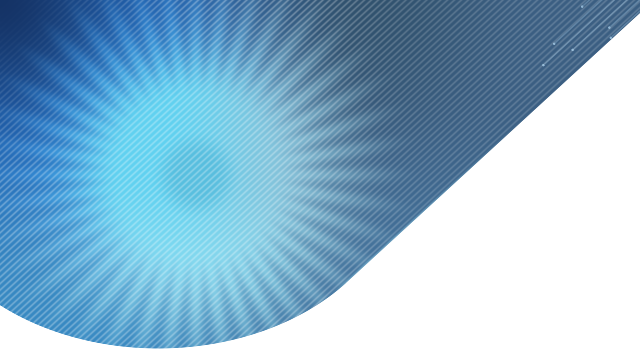
Write a Shadertoy shader that draws this background.

```glsl
// A blue panel with a rounded lower edge and a slanted right side on white.
// A radial glow split into soft rays lies over a blue to slate gradient;
// fine diagonal stripes and a few light trails run parallel to the slant.
#define GLOW_CENTER vec2(0.544, 0.514)
#define GLOW_RADIUS 0.64
#define RAY_COUNT 40.0
#define RAY_DEPTH 0.09
#define BOWL_CENTER vec2(0.440, 0.523)
#define BOWL_SIZE vec2(0.671, 0.491)
#define SLANT_START vec2(0.961, 0.2138)
#define SLANT 0.918
#define STRIPE_PERIOD 0.013
#define TRAIL_COUNT 6

const float TAU = 6.2831853;

// One below the inner edge, zero beyond the outer edge.
float fadeOut(float inner, float outer, float x) {
    return 1.0 - smoothstep(inner, outer, x);
}

// Approximate signed distance to the lower boundary, positive inside.
float panelDistance(vec2 p) {
    float u = (p.x - BOWL_CENTER.x) / BOWL_SIZE.x;
    float root = sqrt(max(1.0 - u * u, 0.05));
    bool onSlant = p.x > SLANT_START.x;
    float edge = onSlant ? SLANT_START.y + SLANT * (p.x - SLANT_START.x)
                         : BOWL_CENTER.y - BOWL_SIZE.y * root;
    float slope = onSlant ? SLANT : BOWL_SIZE.y / BOWL_SIZE.x * u / root;
    return (p.y - edge) / sqrt(1.0 + slope * slope);
}

vec3 baseGradient(vec2 p) {
    vec3 navy = vec3(0.08, 0.20, 0.40);
    vec3 blue = vec3(0.13, 0.40, 0.72);
    vec3 slate = mix(vec3(0.19, 0.32, 0.43), vec3(0.23, 0.37, 0.51),
                     smoothstep(0.0, 0.5, length(p - vec2(1.02, 1.0))));
    float right = smoothstep(0.25, 1.0, p.x);
    float low = fadeOut(0.15, 0.75, p.y);
    vec3 left = mix(navy, blue, smoothstep(0.0, 0.5, length(p - vec2(0.0, 1.0))));
    vec3 lowTint = mix(vec3(0.24, 0.57, 0.77), vec3(0.28, 0.48, 0.65), right);
    return mix(mix(left, slate, right), lowTint, low * 0.8);
}

vec3 addGlow(vec3 color, vec2 p) {
    vec2 d = p - GLOW_CENTER;
    float r = length(d);
    float ray = 0.5 + 0.5 * cos(RAY_COUNT * atan(d.y, d.x));
    float dent = RAY_DEPTH * (1.0 - ray) * smoothstep(0.15, 0.38, r);
    float strength = fadeOut(0.22, GLOW_RADIUS, r + dent);

    // Vivid on the left, misty on the right, pale towards the bottom.
    float right = smoothstep(0.45, 0.85, p.x);
    vec3 outer = mix(vec3(0.23, 0.61, 0.91), vec3(0.51, 0.73, 0.82), right);
    vec3 inner = mix(vec3(0.38, 0.82, 0.94), vec3(0.53, 0.76, 0.85), right);
    vec3 glow = mix(outer, inner, fadeOut(0.2, 0.5, r));
    float low = fadeOut(0.12, 0.52, p.y) * (1.0 - 0.7 * smoothstep(0.7, 1.0, p.x));
    glow = mix(glow, vec3(0.58, 0.87, 0.94), low);
    color = mix(color, glow, strength);

    // Deeper core.
    return mix(color, vec3(0.33, 0.73, 0.86), 0.8 * fadeOut(0.05, 0.13, r));
}

// Each trail starts at a dot and runs up along the slant.
float trails(vec2 q, float pixel) {
    float light = 0.0;
    for (int i = 0; i < TRAIL_COUNT; i++) {
        float k = float(i);
        vec2 start = vec2(1.775 + 0.11 * cos(TAU * (k - 0.6) / 5.0),
                          -0.488 + 0.0235 * k);
        vec2 d = q - start;
        float dot_ = fadeOut(0.002, 0.002 + pixel, length(d));
        float line = fadeOut(0.0006, 0.0006 + pixel, abs(d.y)) * step(0.0, d.x);
        light = max(light, max(0.65 * dot_, 0.25 * line));
    }
    return light;
}

void mainImage(out vec4 fragColor, in vec2 fragCoord) {
    float pixel = 1.0 / iResolution.y;
    vec2 p = fragCoord * pixel;
    vec2 along = normalize(vec2(1.0, SLANT));
    vec2 q = vec2(dot(p, along), dot(p, vec2(-along.y, along.x)));

    vec3 color = addGlow(baseGradient(p), p);

    // Fine stripes, fainter in the dark corner and on the slate side.
    float stripe = 0.5 + 0.5 * cos(TAU * q.y / STRIPE_PERIOD);
    float visible = 0.28 * smoothstep(0.0, 0.6, length(p - vec2(0.0, 1.0)));
    visible *= mix(1.0, 0.6, smoothstep(0.8, 1.2, p.x));
    color = mix(color, vec3(1.0), visible * stripe * stripe);
    color = mix(color, vec3(0.75, 0.9, 1.0), trails(q, pixel));

    // Thin lit rim along the slant, then the white ground.
    float dist = panelDistance(p);
    float rim = fadeOut(0.0, 0.008, dist) * smoothstep(0.9, 1.0, p.x)
              * fadeOut(1.1, 1.5, p.x);
    color = mix(color, vec3(0.55, 0.78, 0.88), 0.5 * rim);
    float inside = smoothstep(-0.5 * pixel, 0.5 * pixel, dist);
    fragColor = vec4(mix(vec3(1.0), color, inside), 1.0);
}
```
